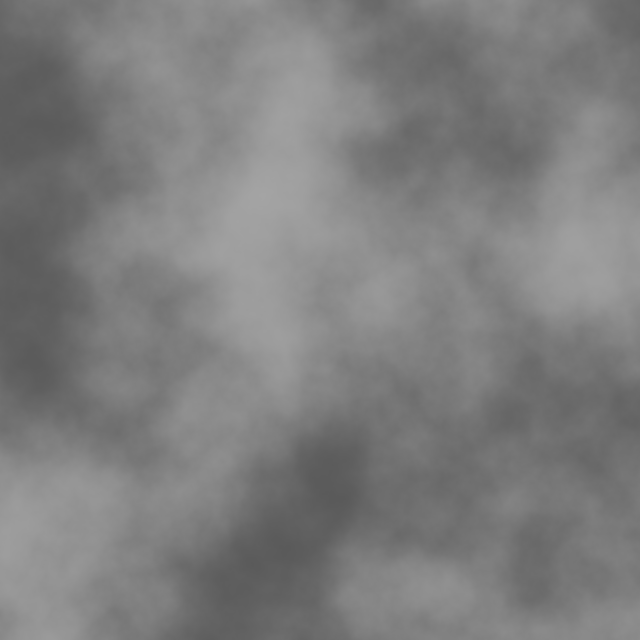
Give the GLSL for this texture, as a WebGL 2 fragment shader.

```glsl
#version 300 es
precision highp float;
// Soft grey cloud: fractal gradient noise with broad drifts and a faint fine grain.

uniform vec2 u_resolution;
out vec4 fragColor;

const float BASE_FREQUENCY = 2.8;    // cells across the canvas in the broadest layer
const int   OCTAVES        = 7;
const float LACUNARITY     = 2.0;    // frequency step between layers
const float GAIN           = 0.5;    // amplitude step between layers
const float LAYER_TURN     = 0.6;    // radians each layer is turned by
const vec2  LAYER_SHIFT    = vec2(17.3, 9.7);
const vec2  SEED_OFFSET    = vec2(41.4, 23.8);
const float MEAN_GREY      = 0.491;
const float CONTRAST       = 0.275;
const float GREY_REACH     = 0.17;   // greys level off this far from the mean
const float TAU            = 6.2831853;

// Integer hash of a lattice cell, from 0 to 1.
float hashCell(ivec2 cell) {
    uvec2 q = uvec2(cell) * uvec2(1597u, 3813u);
    uint h = (q.x ^ (q.y << 8)) * 0x9E3779B1u;
    h = (h ^ (h >> 15)) * 0x85EBCA6Bu;
    h = (h ^ (h >> 13)) * 0xC2B2AE35u;
    h ^= h >> 16;
    return float(h >> 8) / 16777216.0;
}

// Dot product of a corner's unit gradient with the offset from that corner.
float cornerRamp(ivec2 cell, vec2 offset) {
    float angle = TAU * hashCell(cell);
    return dot(vec2(cos(angle), sin(angle)), offset);
}

// Gradient noise with a quintic fade, centred on zero.
float gradientNoise(vec2 p) {
    vec2 base = floor(p);
    vec2 f = p - base;
    ivec2 cell = ivec2(base);
    vec2 fade = f * f * f * (f * (f * 6.0 - 15.0) + 10.0);
    float low = mix(cornerRamp(cell, f),
                    cornerRamp(cell + ivec2(1, 0), f - vec2(1.0, 0.0)), fade.x);
    float high = mix(cornerRamp(cell + ivec2(0, 1), f - vec2(0.0, 1.0)),
                     cornerRamp(cell + ivec2(1, 1), f - vec2(1.0, 1.0)), fade.x);
    return mix(low, high, fade.y);
}

// Sum of turned and shifted layers, so the lattices never line up.
float cloud(vec2 p) {
    float c = cos(LAYER_TURN);
    float s = sin(LAYER_TURN);
    mat2 turn = mat2(c, s, -s, c);
    float amplitude = 1.0;
    float total = 0.0;
    for (int i = 0; i < OCTAVES; i++) {
        total += amplitude * gradientNoise(p);
        p = turn * p * LACUNARITY + LAYER_SHIFT;
        amplitude *= GAIN;
    }
    return total;
}

void main() {
    vec2 uv = gl_FragCoord.xy / min(u_resolution.x, u_resolution.y);
    float drift = CONTRAST * cloud(uv * BASE_FREQUENCY + SEED_OFFSET);

    // Ease the extremes so that no patch turns flat.
    float grey = MEAN_GREY + GREY_REACH * tanh(drift / GREY_REACH);
    fragColor = vec4(vec3(grey), 1.0);
}
```
